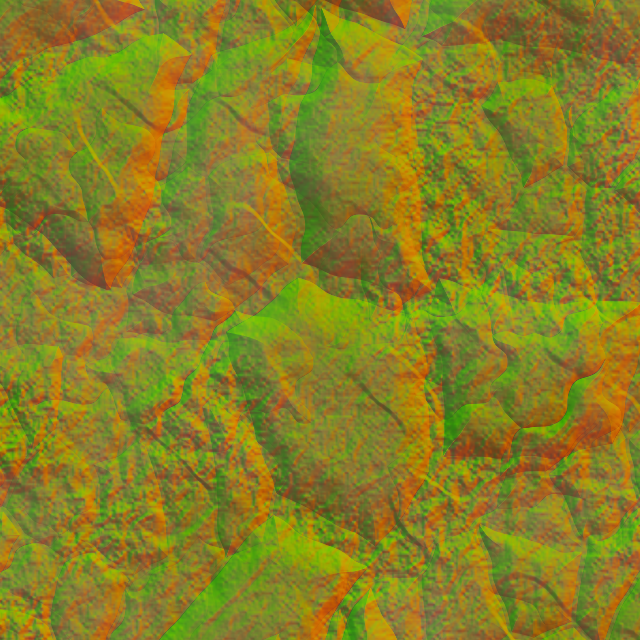
Give the GLSL for this texture map, as a three.js fragment shader.

```glsl
varying vec2 vUv;

vec2 hash2(vec2 p) {
  vec3 q = fract(p.xyx * vec3(0.1031, 0.1030, 0.0973));
  q += dot(q, q.yzx + 33.33);
  return fract((q.xx + q.yz) * q.zy);
}

float noise(vec2 p) {
  vec2 i = floor(p), f = fract(p);
  f = f * f * f * (f * (f * 6.0 - 15.0) + 10.0);
  return mix(mix(hash2(i).x, hash2(i + vec2(1.0, 0.0)).x, f.x),
             mix(hash2(i + vec2(0.0, 1.0)).x, hash2(i + 1.0).x, f.x), f.y);
}

// Cell pattern: x is the distance to the border, y a random value per cell
vec2 cells(vec2 p) {
  vec2 base = floor(p), home = base, toHome = vec2(0.0);
  float nearest = 9.0;
  for (int y = -1; y <= 1; y++) {
    for (int x = -1; x <= 1; x++) {
      vec2 cell = base + vec2(float(x), float(y));
      vec2 d = cell + 0.1 + 0.8 * hash2(cell) - p;
      if (dot(d, d) < nearest) {
        nearest = dot(d, d);
        home = cell;
        toHome = d;
      }
    }
  }
  float border = 9.0;
  for (int y = -2; y <= 2; y++) {
    for (int x = -2; x <= 2; x++) {
      if (x == 0 && y == 0) continue;
      vec2 cell = home + vec2(float(x), float(y));
      vec2 d = cell + 0.1 + 0.8 * hash2(cell) - p;
      border = min(border, dot(0.5 * (d + toHome), normalize(d - toHome)));
    }
  }
  return vec2(border, hash2(home + 71.0).y);
}

// Rounded shoulder, steepest at its foot
float shoulder(float d, float width) {
  float t = 1.0 - clamp(d / width, 0.0, 1.0);
  return 1.0 - t * t;
}

float height(vec2 p) {
  vec2 warp = vec2(noise(p * 5.0 + 3.0), noise(p * 5.0 + 47.0)) - 0.5;
  vec2 chip = vec2(noise(p * 23.0 + 11.0), noise(p * 23.0 + 83.0)) - 0.5;
  vec2 q = p + 0.06 * warp + 0.012 * chip;

  // Large stones, with some cells left as low rubble
  vec2 big = cells(q * vec2(3.6, 2.6) + vec2(5.3, 8.6));
  float joint = 0.015 + 0.05 * noise(p * 6.0 + 29.0);
  float raised = shoulder(big.x - joint, 0.21) * smoothstep(0.2, 0.4, big.y);
  vec2 small = cells(q * vec2(9.0, 7.0) + 23.0);
  float rubble = shoulder(small.x - 0.03, 0.25) * small.y;
  float h = 0.047 * raised + 0.014 * rubble * (1.0 - raised);

  // Facets and slanting ledges on the stone faces
  vec2 facet = cells(q * vec2(6.5, 6.0) + 0.25 * chip + 51.0);
  h += 0.012 * shoulder(facet.x, 0.3) * facet.y * facet.y + 0.03 * noise(p * 4.0 + 61.0);
  vec2 tilted = vec2(q.x + q.y, 0.6 * (q.y - q.x));
  h += 0.005 * smoothstep(0.5, 0.62, noise(tilted * 8.0 + 37.0));
  h += 0.006 * noise(q * 17.0 + 5.0);

  // Fine grain, rougher in the joints and streaked downwards there
  float patchy = smoothstep(0.25, 0.75, noise(p * 6.0 + 91.0));
  float rough = mix(1.0, 0.3, raised) * (0.45 + 0.9 * patchy);
  vec2 g = p + 0.012 * chip;
  vec2 slant = vec2(0.8 * g.x - 0.6 * g.y, 0.6 * (0.6 * g.x + 0.8 * g.y));
  h += rough * (0.008 * noise(g * vec2(46.0, 36.0)) + 0.003 * noise(g * vec2(85.0, 28.0) + 9.0));
  h += (0.35 + 0.65 * rough) * (0.0055 * noise(slant * 68.0 + 13.0)
     + 0.0042 * noise(slant * 115.0 + 7.0) + 0.003 * noise(p * 170.0));
  return h;
}

void main() {
  vec2 p = vUv;
  float e = 0.0014;
  float h = height(p);
  vec2 slope = vec2(h - height(p + vec2(e, 0.0)), h - height(p + vec2(0.0, e))) / e;

  // Sideways slope drives red, upward slope drives green
  vec2 lean = vec2(0.33, 0.29) * slope / sqrt(1.0 + dot(slope, slope));
  float blue = 0.22 - 0.3 * (lean.x + lean.y) - 0.6 * length(lean);

  // Patchy stain with a blocky upright grain
  float stain = noise(p * 6.0 + 53.0) - 0.5;
  float blocks = noise(p * vec2(44.0, 24.0) + 19.0) - 0.5;
  blue += 0.1 * stain + 0.07 * blocks;
  vec2 tint = vec2(0.05, -0.03) * blocks + vec2(0.05, 0.02) * stain;
  vec3 color = vec3(vec2(0.53, 0.505) + lean + tint, max(blue, 0.015));
  gl_FragColor = vec4(clamp(color, 0.0, 1.0), 1.0);
}
```
